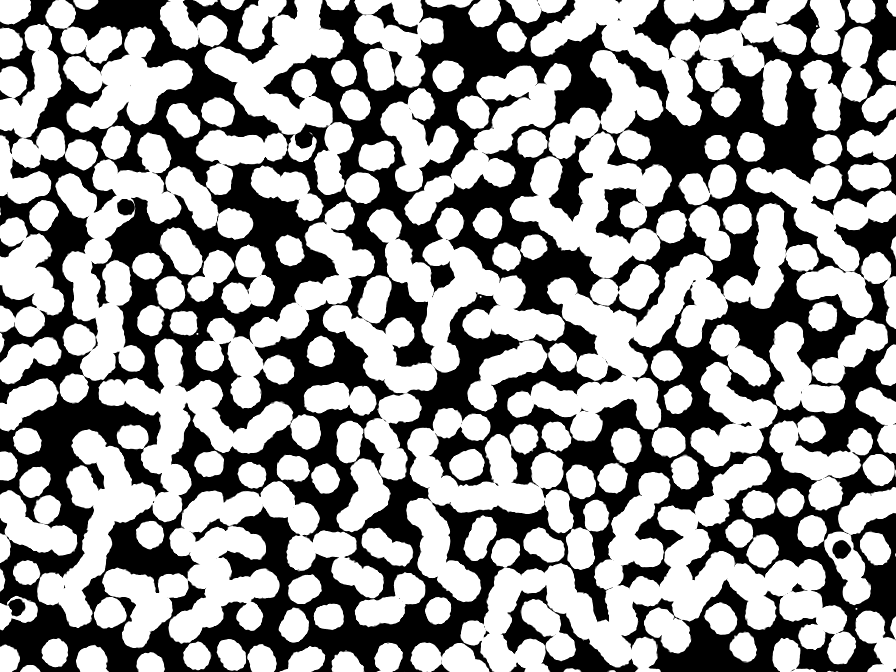
This texture is drawn by a WebGL 2 fragment shader. Its source:

```glsl
#version 300 es
precision highp float;
// Scattered white rounded grains on black, many of them elongated or merged.
// Sites on a staggered jittered lattice are pushed apart once, then each one
// carries a pinched capsule; noise roughens the union before it is thresholded.
uniform vec2 u_resolution;
out vec4 fragColor;

const float SPACING = 0.054;       // lattice step, in canvas heights
const float PI = 3.14159265;

vec3 hash3(vec2 p, float seed) {
  vec3 q = fract(vec3(p.xyx + seed) * vec3(0.1031, 0.1030, 0.0973));
  q += dot(q, q.yxz + 33.33);
  return fract((q.xxy + q.yzz) * q.zyx);
}

float valueNoise(vec2 p, float seed) {
  vec2 i = floor(p), f = fract(p);
  f = f * f * (3.0 - 2.0 * f);
  float bottom = mix(hash3(i, seed).x, hash3(i + vec2(1, 0), seed).x, f.x);
  float top = mix(hash3(i + vec2(0, 1), seed).x, hash3(i + vec2(1, 1), seed).x, f.x);
  return mix(bottom, top, f.y) - 0.5;
}

float rowShift(float row) {
  return 0.5 * mod(row, 2.0);
}

vec2 jitteredSite(vec2 id, float amount) {
  vec2 jitter = hash3(id, 11.7).xy - 0.5;
  return id + vec2(rowShift(id.y), 0.0) + 0.5 + amount * jitter;
}

// Moves a site away from neighbours closer than the given clearance.
vec2 settledSite(vec2 id, float amount, float clearance) {
  vec2 site = jitteredSite(id, amount), push = vec2(0.0);
  for (int j = -1; j <= 1; j++) {
    for (int i = -1; i <= 1; i++) {
      if (i == 0 && j == 0) continue;
      vec2 away = site - jitteredSite(id + vec2(i, j), amount);
      float gap = max(length(away), 0.001);
      push += away / gap * max(clearance - gap, 0.0);
    }
  }
  return site + 0.45 * push;
}

// Capsule along x whose waist narrows as it gets longer.
float pinchedCapsule(vec2 p, float halfLength, float radius) {
  float along = clamp(p.x, -halfLength, halfLength);
  float waist = 0.18 * halfLength * exp(-p.x * p.x / 0.025);
  return length(p - vec2(along, 0.0)) - radius + waist;
}

float grain(vec2 p, vec2 id) {
  vec3 form = hash3(id, 47.3), kind = hash3(id, 83.9);
  float angle = PI * form.x;
  float c = cos(angle), s = sin(angle);
  p = mat2(c, -s, s, c) * p;
  bool elongated = kind.x < 0.34;
  float halfLength = elongated ? mix(0.17, 0.36, form.y) : 0.1 * form.y;
  float radius = mix(0.345, 0.42, form.z);
  float d = pinchedCapsule(p, halfLength, radius);
  // A rare grain is hollowed into a crescent.
  if (kind.y < 0.008) d = max(d, 0.24 - length(p - vec2(0.2, 0.0)));
  return d;
}

float grainField(vec2 q) {
  float nearest = 1.0;
  float row = floor(q.y);
  for (int j = -1; j <= 1; j++) {
    float y = row + float(j);
    float column = floor(q.x - rowShift(y));
    for (int i = -1; i <= 1; i++) {
      vec2 id = vec2(column + float(i), y);
      if (hash3(id, 83.9).z < 0.035) continue;   // empty site
      vec2 site = settledSite(id, 0.85, 1.0);
      nearest = min(nearest, grain(q - site, id));
    }
  }
  return nearest;
}

// Sparse tiny dots of dust.
float dust(vec2 q, float density) {
  vec2 id = floor(q);
  vec3 h = hash3(id, 131.1);
  float d = length(fract(q) - 0.2 - 0.6 * h.xy) - 0.025;
  return h.z < density ? d : 1.0;
}

void main() {
  vec2 p = gl_FragCoord.xy / u_resolution.y;
  vec2 q = p / SPACING + 40.0;
  float pixel = 1.0 / (u_resolution.y * SPACING);

  // Broad wobble for uneven outlines, fine noise for ragged edges.
  float rough = 0.09 * valueNoise(q * 2.6, 5.3) + 0.05 * valueNoise(q * 13.0, 19.1);
  float d = min(grainField(q) + rough, dust(q, 0.025));

  float white = clamp(0.5 - d / pixel, 0.0, 1.0);
  fragColor = vec4(vec3(white), 1.0);
}
```
